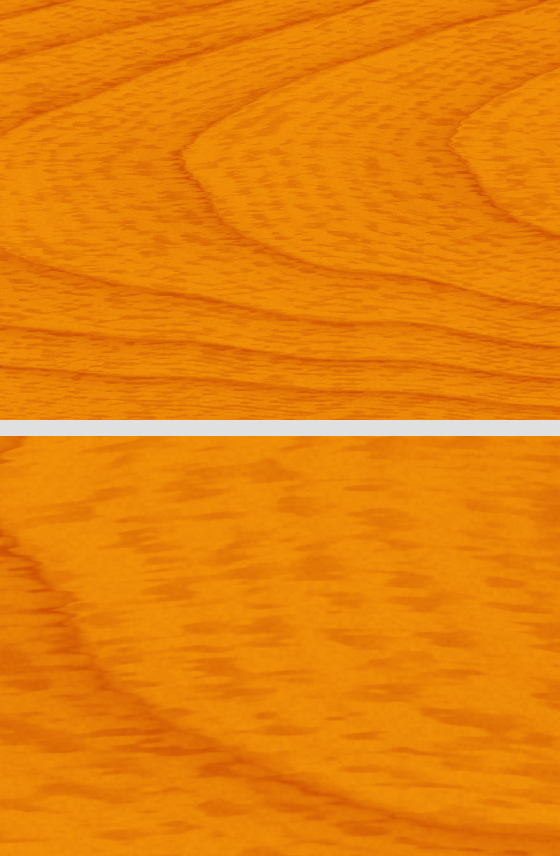
Top: the whole. Bottom: its middle third, enlarged.
Give the GLSL for this texture, as a WebGL 2 fragment shader.

```glsl
#version 300 es
precision highp float;

uniform vec2 u_resolution;
out vec4 fragColor;

float hash(vec2 p) {
    vec3 q = fract(p.xyx * vec3(0.1031, 0.1030, 0.0973));
    q += dot(q, q.yzx + 33.33);
    return fract((q.x + q.y) * q.z);
}

float noise(vec2 p) {
    vec2 i = floor(p), f = fract(p);
    f = f * f * (3.0 - 2.0 * f);
    return mix(mix(hash(i), hash(i + vec2(1, 0)), f.x),
               mix(hash(i + vec2(0, 1)), hash(i + vec2(1, 1)), f.x), f.y);
}

// Short streaks along x, built from two scales of stretched noise
float streaks(vec2 p) {
    return 0.6 * noise(p * vec2(26.0, 150.0) + 40.0)
         + 0.4 * noise(p * vec2(55.0, 270.0) + 90.0);
}

void main() {
    vec2 p = gl_FragCoord.xy / u_resolution.y;

    // Fibre direction drifts slowly over the board
    vec2 fibre = p;
    fibre.y += 0.07 * noise(p * 2.7 + 5.0) - 0.06 * p.x * (0.6 - p.y);
    float streak = streaks(fibre);

    // Nested parabolas opening to the right, with a slightly lifted apex
    float h = p.y - 0.547 - 0.07 * p.x + 0.025 * (noise(p * 4.0) - 0.5);
    h -= 0.06 * exp(-120.0 * h * h);
    float s = p.x - 6.78 * h * h;
    s += 0.05 * (noise(p * 5.0 + 17.0) - 0.5) + 0.035 * (streak - 0.5);

    // Growth rings: soft on the outer side, crisp on the inner side
    float spacing = s > 0.417 ? 0.656 : 0.53;
    float ring = max((s - 0.417) / spacing, -3.6);
    float phase = fract(ring);
    float toDistance = spacing / length(vec2(1.0, 13.6 * h));
    float outer = (1.0 - phase) * toDistance;
    float inner = phase * toDistance / 0.005;
    float crisp = exp(-inner * inner);
    float line = max(exp(-outer / 0.013), crisp);
    float lateWood = max(phase * phase, crisp);

    // Pores gather in faint bands that follow the rings
    float band = 0.5 + 0.5 * sin(s * 85.0 + 5.0 * noise(p * 7.0 + 3.0));
    float patchiness = noise(p * vec2(5.0, 9.0) + 60.0);
    float pores = smoothstep(0.44, 0.72, streak + 0.13 * (band - 0.5));
    pores *= 0.5 + 0.4 * band + 0.35 * patchiness;

    // Fine surface grain
    float grain = noise(p * vec2(210.0, 380.0)) - 0.5;
    float speck = hash(floor(p * 384.0)) - 0.5;

    float dark = 0.10 + 0.17 * lateWood + 0.05 * band + 0.08 * (patchiness - 0.5);
    dark += 0.30 * pores;
    dark += line * (0.30 + 0.22 * noise(fibre * vec2(60.0, 130.0)));
    dark += 0.13 * grain + 0.06 * speck;
    dark = clamp(dark, 0.0, 1.05);

    vec3 color = mix(vec3(0.95, 0.575, 0.028), vec3(0.81, 0.335, 0.016), dark);
    fragColor = vec4(color, 1.0);
}
```
